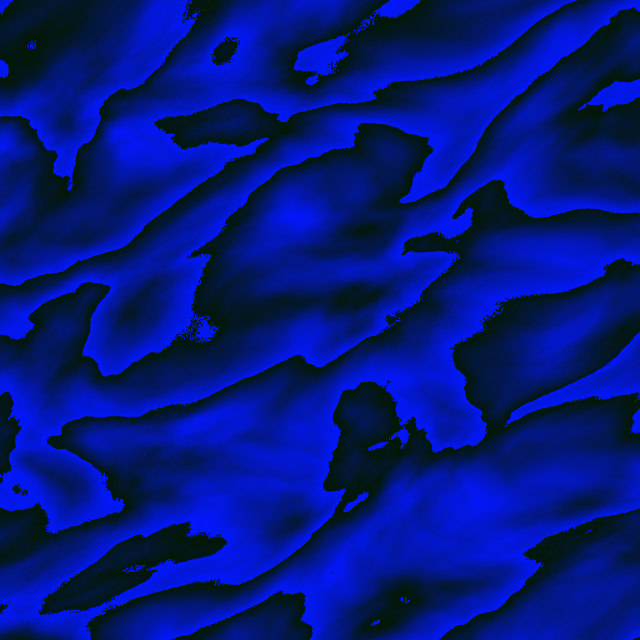
A WebGL 1 fragment shader for this texture:

```glsl
precision highp float;
// Blue sawtooth relief: a slanted ramp bent by warped, stretched gradient
// noise is wrapped with fract, so each band glows up to a hard, dark edge.
// Fine grain frays those edges wherever the relief is nearly flat.
uniform vec2 u_resolution;

float hash(vec2 p) {
  vec3 q = fract(p.xyx * vec3(0.1031, 0.1030, 0.0973));
  q += dot(q, q.yzx + 33.33);
  return fract((q.x + q.y) * q.z);
}

vec2 gradientAt(vec2 cell) {
  float angle = 6.2832 * hash(cell + 57.0);
  return vec2(cos(angle), sin(angle));
}

// Gradient noise, roughly -0.7 to 0.7
float noise(vec2 p) {
  vec2 i = floor(p), f = fract(p);
  vec2 u = f * f * f * (f * (f * 6.0 - 15.0) + 10.0);
  vec2 e = vec2(1.0, 0.0);
  float low = mix(dot(gradientAt(i), f),
                  dot(gradientAt(i + e), f - e), u.x);
  float high = mix(dot(gradientAt(i + e.yx), f - e.yx),
                   dot(gradientAt(i + 1.0), f - 1.0), u.x);
  return mix(low, high, u.y);
}

float fbm(vec2 p) {
  float sum = 0.0, amplitude = 1.0;
  for (int octave = 0; octave < 5; octave++) {
    sum += amplitude * noise(p);
    p = mat2(1.76, 0.95, -0.95, 1.76) * p + 13.7;
    amplitude *= 0.42;
  }
  return sum;
}

// Unwrapped height; it climbs towards the lower right
float relief(vec2 uv) {
  float along = dot(uv, vec2(0.90, 0.43));
  float across = dot(uv, vec2(-0.43, 0.90));
  vec2 p = vec2(along * 3.4, across * 6.2) + 20.0;
  p += 0.6 * vec2(noise(p * 0.8 + 5.2), noise(p * 0.8 + 31.7));

  // Faint ripples in a few patches
  float patchiness = smoothstep(0.1, 0.45, noise(p * 0.9 + 71.3));
  float ripples = 0.035 * patchiness * sin(p.y * 22.0 + 5.0 * noise(p * 1.5));

  return 1.6 * fbm(p) - across * (4.8 + 1.2 * across) + ripples;
}

float grain(vec2 uv) {
  float strength = 0.025 + 0.06 * smoothstep(0.0, 0.4, noise(uv * 5.0 + 43.0));
  return strength * (hash(floor(uv * 512.0)) - 0.5);
}

void main() {
  // Average four samples per pixel to smooth the wrapped edges
  float blue = 0.0;
  for (int k = 0; k < 4; k++) {
    float row = floor(float(k) / 2.0);
    vec2 offset = 0.5 * vec2(float(k) - 2.0 * row, row) - 0.25;
    vec2 uv = (gl_FragCoord.xy + offset) / u_resolution.y;
    blue += 0.25 * fract(relief(uv) + grain(uv));
  }
  gl_FragColor = vec4(0.01, 0.09, blue, 1.0);
}
```
